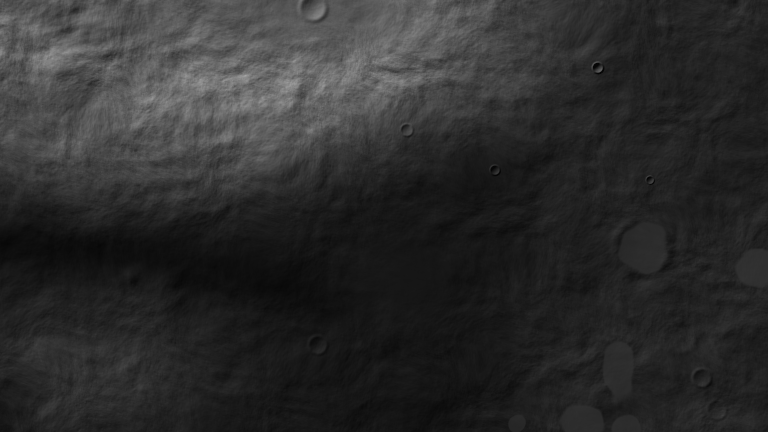
Reproduce this texture procedurally as a Shadertoy shader.

```glsl
const vec2 LIGHT = vec2(-0.64, 0.77);

float hash(vec2 p) {
    vec3 q = fract(vec3(p.xyx) * 0.1031);
    q += dot(q, q.yzx + 33.33);
    return fract((q.x + q.y) * q.z);
}

float noise(vec2 p) {
    vec2 i = floor(p), f = fract(p);
    f = f * f * (3.0 - 2.0 * f);
    return mix(mix(hash(i), hash(i + vec2(1, 0)), f.x),
               mix(hash(i + vec2(0, 1)), hash(i + vec2(1, 1)), f.x), f.y);
}

float fbm(vec2 p, int octaves, float gain) {
    float sum = 0.0, amp = 0.5;
    for (int i = 0; i < octaves; i++) {
        sum += amp * noise(p);
        p = mat2(1.6, 1.2, -1.2, 1.6) * p + 7.3;
        amp *= gain;
    }
    return sum;
}

float blob(vec2 p, vec2 center, vec2 size) {
    vec2 d = (p - center) / size;
    return exp(-dot(d, d));
}

// Rough ground with wandering ridges
float terrain(vec2 p) {
    vec2 warp = vec2(noise(p * 9.0), noise(p * 9.0 + 31.0)) - 0.5;
    vec2 q = p + 0.05 * warp;
    float ridge = 1.0 - abs(2.0 * noise(q * vec2(17.0, 24.0)) - 1.0);
    return fbm(q * 13.0, 6, 0.57) + 0.13 * ridge;
}

float slopeLight(vec2 p, float stride) {
    return terrain(p) - terrain(p + LIGHT * stride);
}

// Bowl lit on its far wall, with a thin outer rim
float crater(vec2 p, vec2 center, float radius) {
    vec2 d = (p - center) / radius;
    float r = length(d), facing = dot(d, -LIGHT);
    float bowl = facing * (1.0 - smoothstep(0.75, 1.05, r));
    float rim = -facing * exp(-pow((r - 1.12) / 0.16, 2.0));
    return bowl + 0.5 * rim;
}

float dome(vec2 p, vec2 center, float radius) {
    vec2 d = (p - center) / radius;
    return dot(d, LIGHT) * exp(-dot(d, d) * 1.3);
}

// Level floor with an uneven outline
float flatFloor(vec2 p, vec2 center, vec2 size) {
    float wobble = 0.3 * (noise(p * 32.0) - 0.5);
    return 1.0 - smoothstep(0.88, 1.06, length((p - center) / size) + wobble);
}

// Broad light and shade of the landscape
float broadTone(vec2 p, float drift) {
    float edge = 0.40 + 0.30 * max(p.x - 0.6, 0.0) + 0.10 * drift;
    float plateau = smoothstep(edge, edge + 0.40, p.y);
    plateau *= 1.0 - smoothstep(0.92, 1.52, p.x + 0.12 * drift);
    float tone = 0.083 + 0.285 * plateau;
    tone += 0.045 * smoothstep(1.08, 1.38, p.x);
    tone += 0.12 * blob(p, vec2(0.22, 0.15), vec2(0.24, 0.15));
    tone += 0.06 * blob(p, vec2(0.60, 0.76), vec2(0.42, 0.13));
    tone += 0.05 * blob(p, vec2(0.93, 0.84), vec2(0.13, 0.09));
    tone -= 0.10 * blob(p, vec2(0.05, 0.76), vec2(0.16, 0.06));
    tone -= 0.08 * blob(p, vec2(0.16, 0.97), vec2(0.24, 0.06));
    float scarp = 0.42 - 0.14 * p.x + 0.06 * drift;
    float band = exp(-pow((p.y - scarp) / 0.06, 2.0)) * (1.0 - smoothstep(0.65, 0.9, p.x));
    return tone - 0.038 * band;
}

void mainImage(out vec4 fragColor, in vec2 fragCoord) {
    vec2 p = fragCoord / iResolution.y;
    float drift = 2.0 * (fbm(p * 5.0, 4, 0.5) - 0.47);
    float tone = broadTone(p, drift);

    // Smooth plains and level floors
    float floors = flatFloor(p, vec2(1.488, 0.428), vec2(0.058, 0.060));
    floors = max(floors, flatFloor(p, vec2(1.755, 0.380), vec2(0.050, 0.048)));
    floors = max(floors, flatFloor(p, vec2(1.350, 0.020), vec2(0.053, 0.042)));
    floors = max(floors, flatFloor(p, vec2(1.432, 0.145), vec2(0.036, 0.068)));
    floors = max(floors, flatFloor(p, vec2(1.447, 0.010), vec2(0.034, 0.030)));
    floors = max(floors, flatFloor(p, vec2(1.197, 0.020), vec2(0.022, 0.022)));
    float calm = 0.75 * blob(p, vec2(0.94, 0.36), vec2(0.13, 0.10));
    calm += 0.65 * blob(p, vec2(0.72, 0.97), vec2(0.24, 0.09));
    calm = max(calm, 0.8 * floors);
    tone += 0.045 * floors;

    // Relief lit from the upper left
    float roughness = 1.0 - clamp(calm, 0.0, 0.9);
    float fine = slopeLight(p, 0.004);
    float coarse = slopeLight(p, 0.016);
    float relief = 2.3 * fine + 0.75 * coarse;
    float streaks = fbm(mat2(0.95, -0.3, 0.3, 0.95) * p * vec2(12.0, 48.0), 4, 0.55) - 0.47;
    relief += 1.3 * streaks * blob(p, vec2(0.20, 0.94), vec2(0.24, 0.08));
    tone *= 1.0 + roughness * clamp(relief, -0.75, 1.2);
    tone *= 1.0 + 0.22 * drift;

    // Craters: center, radius and strength
    const vec4 CRATERS[9] = vec4[9](
        vec4(0.725, 0.982, 0.030, 0.22), vec4(1.384, 0.843, 0.012, 0.30),
        vec4(0.942, 0.699, 0.014, 0.15), vec4(1.505, 0.583, 0.009, 0.18),
        vec4(1.146, 0.606, 0.011, 0.16), vec4(0.736, 0.201, 0.021, 0.07),
        vec4(1.625, 0.125, 0.021, 0.09), vec4(1.660, 0.051, 0.022, 0.07),
        vec4(1.574, 0.220, 0.038, 0.035));
    for (int i = 0; i < 9; i++) {
        vec4 c = CRATERS[i];
        tone += c.w * crater(p, c.xy, c.z);
    }
    tone += 0.07 * crater(p, vec2(1.488, 0.428), 0.062) * (1.0 - floors);

    // Rounded hills
    tone += 0.24 * dome(p, vec2(0.150, 0.835), 0.060);
    tone += 0.12 * dome(p, vec2(0.306, 0.359), 0.024);

    fragColor = vec4(vec3(clamp(tone, 0.025, 0.75)), 1.0);
}
```
